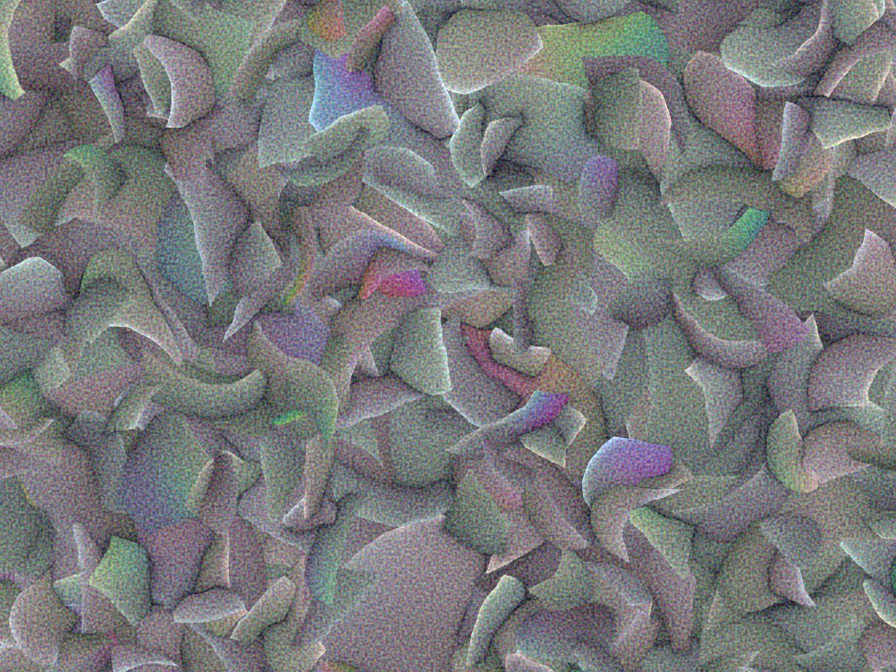
Reproduce this background procedurally as a Shadertoy shader.

```glsl
const int   LAYERS        = 8;
const float COARSE_CELLS  = 2.8;    // shard cells per canvas height, bottom layer
const float FINE_CELLS    = 11.5;   // and top layer
const float DENSE         = 1.0;    // chance of a shard per cell, bottom layer
const float SPARSE        = 0.25;   // and top layer
const float MID_GREY      = 0.502;
const float TINT          = 0.027;
const float ACCENT        = 0.16;
const float SHADING       = 0.095;
const float LINE_WIDTH    = 0.0035;
const float SHADOW_WIDTH  = 0.014;
const float SHADOW_DEPTH  = 0.95;
const float RIM_WIDTH     = 0.0052;
const float RIM_LIGHT     = 0.42;
const float INNER_DARK    = 0.11;
const float EDGE_SOFTNESS = 0.0014;
const float GRAIN_CELLS   = 225.0;
const float GRAIN_COLOUR  = 0.20;
const float GRAIN_LIGHT   = 0.19;
const vec3  SHADOW_TONE   = vec3(0.13, 0.14, 0.19);
const vec3  COOL_RIM      = vec3(0.78, 1.0, 1.08);
const vec3  WARM_RIM      = vec3(1.12, 0.96, 0.80);
const float TAU           = 6.2831853;

vec3 hash3(vec3 p) {
    p = fract(p * vec3(0.1031, 0.1030, 0.0973));
    p += dot(p, p.yxz + 33.33);
    return fract((p.xxy + p.yxx) * p.zyx);
}

float gradientDot(vec2 cell, vec2 offset, float seed) {
    float a = TAU * hash3(vec3(cell, seed)).x;
    return dot(vec2(cos(a), sin(a)), offset);
}

float gradientNoise(vec2 p, float seed) {
    vec2 i = floor(p), f = fract(p);
    vec2 u = f * f * f * (f * (f * 6.0 - 15.0) + 10.0);
    vec2 e = vec2(0.0, 1.0);
    return mix(mix(gradientDot(i, f, seed), gradientDot(i + e.yx, f - e.yx, seed), u.x),
               mix(gradientDot(i + e.xy, f - e.xy, seed), gradientDot(i + 1.0, f - 1.0, seed), u.x), u.y);
}

vec2 noiseVector(vec2 p, float seed) {
    return vec2(gradientNoise(p, seed), gradientNoise(p, seed + 1.0));
}

// Swings mostly between green and violet, a little between warm and cool
vec3 hueTint(float hue) {
    return cos(TAU * hue) * vec3(-0.55, 0.9, -0.35) + sin(TAU * hue) * vec3(0.6, 0.0, -0.6);
}

// Paints one bent, tapered shard with a cast shadow and a lit rim
void paintShard(inout vec3 col, vec2 p, vec3 id, float cells, float soft, float drift, float relief) {
    vec3 place = hash3(id + 11.0), form = hash3(id + 37.0);
    vec3 look = hash3(id + 71.0), extra = hash3(id + 93.0);
    float a = TAU * place.z;
    vec2 q = mat2(cos(a), sin(a), -sin(a), cos(a)) * (p - 0.5 - 0.6 * (place.xy - 0.5));

    // Shape: bent strip with slanted ends, clipped by an offset disc
    float bend = 1.5 * (form.x - 0.5);
    float slope = 2.0 * bend * q.x;
    q.y += bend * (q.x * q.x - 0.12);
    float halfLength = mix(0.45, 0.9, form.y);
    float taper = 1.0 + 1.6 * (extra.x - 0.5) * q.x / halfLength;
    float halfWidth = mix(0.14, 0.42, form.z) * max(taper, 0.1);
    float d = max((abs(q.y) - halfWidth) / sqrt(1.0 + slope * slope), abs(q.x + 0.5 * q.y) - halfLength);
    d = max(d, length(q - vec2(0.3 * (extra.y - 0.5), 0.25)) - mix(0.55, 1.0, extra.z)) / cells;

    // Shadow falls on one side, light on the other: a thin line and a wide halo
    float across = clamp(q.y / halfWidth, -1.0, 1.0);
    float lit = smoothstep(-0.3, 0.9, across);
    float outer = max(d, 0.0);
    float falloff = 0.62 * exp(-outer / LINE_WIDTH) + 0.38 * exp(-outer / SHADOW_WIDTH);
    float shadow = SHADOW_DEPTH * (1.0 - lit) * mix(0.4, 1.0, look.y) * relief;
    col = mix(col, SHADOW_TONE, shadow * falloff);

    // Body colour strengthens towards one end
    float along = smoothstep(-0.6, 0.7, q.x / halfLength);
    float strength = TINT + ACCENT * pow(look.z, 6.0) * along * along;
    vec3 body = vec3(MID_GREY + 0.09 * (look.y - 0.5));
    body += strength * hueTint(look.x + 0.35 * drift + 0.12 * across);
    body += SHADING * (0.5 * across + 0.6 * (along - 0.5) + 0.6 * drift);
    vec3 rim = mix(COOL_RIM, WARM_RIM, step(0.55, extra.y));
    float inner = min(d, 0.0);
    body += RIM_LIGHT * rim * lit * look.y * relief * exp(inner / RIM_WIDTH);
    body -= INNER_DARK * (1.0 - lit) * relief * exp(inner / (2.0 * RIM_WIDTH));
    col = mix(col, body, smoothstep(soft, -soft, d));
}

void mainImage(out vec4 fragColor, in vec2 fragCoord) {
    vec2 uv = fragCoord / iResolution.y;
    float soft = max(EDGE_SOFTNESS, 0.7 / iResolution.y);

    // Broad warp curves the shards, fine warp roughens their edges
    vec2 p = uv + 0.05 * noiseVector(uv * 4.5, 3.0) + 0.005 * noiseVector(uv * 34.0, 7.0);
    float drift = gradientNoise(uv * 7.0, 15.0);
    float relief = mix(0.3, 1.0, smoothstep(-0.25, 0.2, gradientNoise(uv * 10.0, 51.0)));
    vec3 col = MID_GREY + TINT * hueTint(gradientNoise(uv * 3.0, 19.0)) + SHADING * drift;

    // Layers run from large and dense to small and sparse
    for (int layer = 0; layer < LAYERS; layer++) {
        float t = float(layer) / float(LAYERS - 1);
        float cells = mix(COARSE_CELLS, FINE_CELLS, t * t);
        vec2 g = p * cells + 17.3 * float(layer);
        vec2 home = floor(g);
        for (int y = -1; y <= 1; y++)
        for (int x = -1; x <= 1; x++) {
            vec2 cell = home + vec2(x, y);
            vec3 id = vec3(cell, float(layer) * 5.0);
            if (hash3(id).x < mix(DENSE, SPARSE, t))
                paintShard(col, g - cell, id, cells, soft, drift, relief);
        }
    }

    // Fine coloured grain
    vec2 gp = uv * GRAIN_CELLS;
    vec3 speckle = vec3(gradientNoise(gp, 23.0), gradientNoise(gp, 29.0), gradientNoise(gp, 31.0));
    col += GRAIN_COLOUR * speckle + GRAIN_LIGHT * gradientNoise(gp * 1.13, 41.0);
    fragColor = vec4(clamp(col, 0.0, 1.0), 1.0);
}
```
